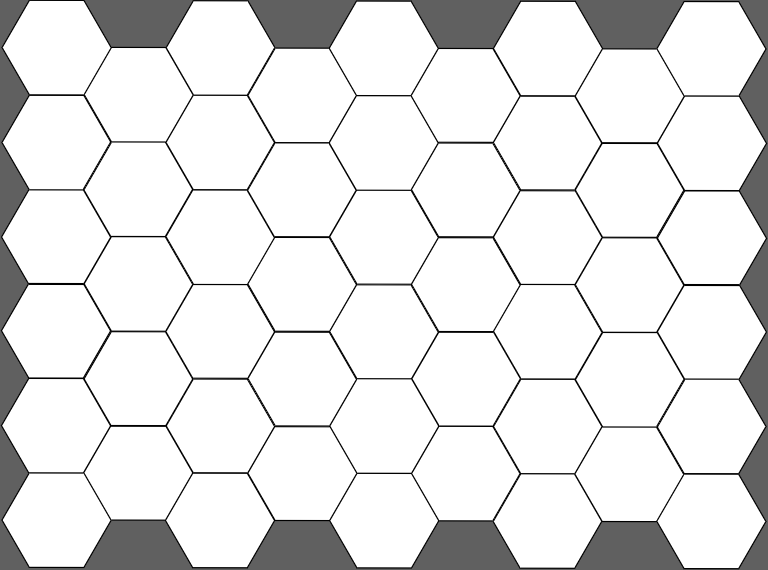
Reproduce this pattern procedurally as a WebGL 1 fragment shader.

```glsl
precision highp float;

// A block of white flat-topped hexagons with thin black outlines on grey:
// nine columns, alternating six and five cells. Each cell is a distance
// function, nudged slightly so that some shared edges look heavier.

uniform vec2 u_resolution;

const float CELL_HEIGHT = 1.7320508; // for a hexagon of radius 1

vec2 hash2(vec2 cell) {
  vec2 seed = vec2(dot(cell, vec2(127.1, 311.7)), dot(cell, vec2(269.5, 183.3)));
  return fract(sin(seed) * 43758.5453);
}

// Signed distance to the edges of a flat-topped hexagon of radius 1
float hexagon(vec2 p) {
  p = abs(p);
  return max(p.y, dot(p, vec2(0.5 * CELL_HEIGHT, 0.5))) - 0.5 * CELL_HEIGHT;
}

// Share of a pixel lying on the negative side of an edge
float coverage(float distance, float pixel) {
  return clamp(0.5 - distance / pixel, 0.0, 1.0);
}

void main() {
  // Units of the hexagon radius, centred, with a very slight tilt
  float pixel = 14.07 / u_resolution.x;
  vec2 p = (gl_FragCoord.xy - 0.5 * u_resolution) * pixel;
  p.y += 0.0019 * p.x - 0.009;

  float fill = 0.0;
  float ink = 0.0;

  // Visit the nearest cells in the nearest three columns
  for (int i = -1; i <= 1; i++) {
    float column = floor(p.x / 1.5 + 0.5) + float(i);
    float stagger = 0.5 - 0.5 * mod(column, 2.0);

    for (int j = -1; j <= 1; j++) {
      float row = floor(p.y / CELL_HEIGHT - stagger + 0.5) + float(j) + stagger;
      if (abs(column) > 4.5 || abs(row) > 2.6) continue;

      vec2 nudge = 0.02 * (hash2(vec2(column, row)) - 0.5);
      float d = hexagon(p - vec2(1.5 * column, CELL_HEIGHT * row) - nudge);

      fill += coverage(d, pixel);
      ink = max(ink, coverage(d - 0.011, pixel) - coverage(d + 0.011, pixel));
    }
  }

  vec3 color = mix(vec3(0.375), vec3(1.0), min(fill, 1.0));
  gl_FragColor = vec4(color * (1.0 - ink), 1.0);
}
```
